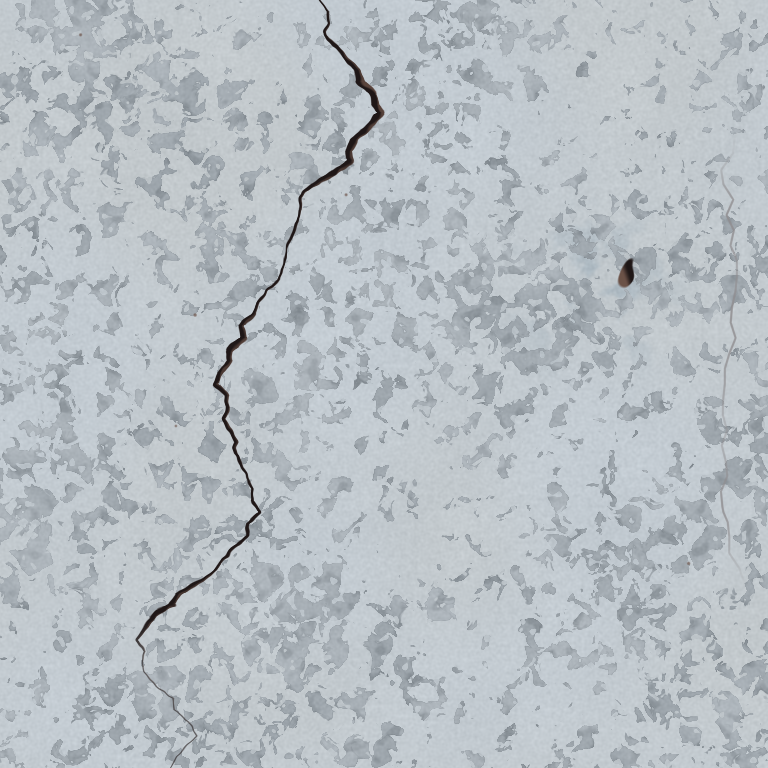
A WebGL 1 fragment shader for this texture:

```glsl
precision highp float;
// Weathered pale plaster with flaked grey patches, a jagged dark crack and a hairline.
uniform vec2 u_resolution;

const vec3 COOL_PLASTER = vec3(0.764, 0.797, 0.824);
const vec3 WARM_PLASTER = vec3(0.763, 0.788, 0.802);
const vec3 PALE_PATCH = vec3(0.682, 0.712, 0.737);
const vec3 DEEP_PATCH = vec3(0.618, 0.650, 0.676);
const vec3 STAIN = vec3(0.67, 0.72, 0.755);
const vec3 CRACK_DARK = vec3(0.12, 0.09, 0.09);
const vec3 CRACK_BROWN = vec3(0.42, 0.32, 0.28);
const vec3 HAIRLINE = vec3(0.56, 0.55, 0.56);

const float PATCH_SCALE = 31.0;     // flakes across the canvas
const float CELL_SCALE = 14.0;      // pale veined cells across the canvas
const float PATCH_THRESHOLD = 0.042; // higher leaves fewer patches
const float DENSITY_SWING = 0.52;   // contrast of bare and crowded areas
const float VEIN_STRENGTH = 0.32;
const float EDGE_SOFTNESS = 0.028;
const float GRAIN = 0.042;
const float MOTTLE = 0.07;          // dark blotches inside the patches
const vec2 CHIP_CENTER = vec2(0.815, 0.64);

vec2 hash2(vec2 p) {
    vec3 q = fract(p.xyx * vec3(0.1031, 0.1030, 0.0973));
    q += dot(q, q.yzx + 33.33);
    return fract((q.xx + q.yz) * q.zy);
}

float corner(vec2 cell, vec2 offset) {
    return dot(hash2(cell) * 2.0 - 1.0, offset);
}

float gradientNoise(vec2 p) {
    vec2 i = floor(p), f = fract(p);
    vec2 u = f * f * f * (f * (f * 6.0 - 15.0) + 10.0);
    vec2 e = vec2(1.0, 0.0);
    return mix(mix(corner(i, f), corner(i + e, f - e), u.x),
               mix(corner(i + e.yx, f - e.yx), corner(i + 1.0, f - 1.0), u.x), u.y);
}

float fbm(vec2 p) {
    float sum = 0.0, amplitude = 1.0;
    for (int i = 0; i < 4; i++) {
        sum += amplitude * gradientNoise(p);
        p = mat2(1.6, 1.2, -1.2, 1.6) * p + 17.3;
        amplitude *= 0.56;
    }
    return sum;
}

// Distances to the nearest and second nearest cell centre.
vec2 cellDistances(vec2 p) {
    vec2 i = floor(p), f = fract(p), nearest = vec2(8.0);
    for (int y = -1; y <= 1; y++) {
        for (int x = -1; x <= 1; x++) {
            vec2 g = vec2(float(x), float(y));
            float d = length(g + hash2(i + g + 41.0) - f);
            nearest = vec2(min(nearest.x, d), min(nearest.y, max(nearest.x, d)));
        }
    }
    return nearest;
}

// Straight segments between random heights, for angular kinks.
float kinks(float t, float seed) {
    float i = floor(t);
    return mix(hash2(vec2(i, seed)).x, hash2(vec2(i + 1.0, seed)).x, fract(t));
}

float crackPath(float y) {
    float phase = 3.0 * y - 0.56 * smoothstep(0.5, 0.85, y);
    float zigzag = abs(fract(phase) - 0.5) * 4.0 - 1.0;
    zigzag = min(zigzag, mix(0.5, 1.0, smoothstep(0.5, 0.8, y)));
    return 0.20 + 0.27 * y + 0.065 * zigzag
        + 0.034 * (kinks(y * 24.0, 3.0) - 0.5) + 0.014 * (kinks(y * 66.0, 8.0) - 0.5);
}

float hairPath(float y) {
    return 0.935 + 0.045 * kinks(y * 9.0, 21.0) + 0.012 * kinks(y * 50.0, 5.0);
}

// Horizontal offset corrected by the slope of the path.
float alongPath(float offset, float rise) {
    return offset / sqrt(1.0 + rise * rise);
}

void main() {
    float side = min(u_resolution.x, u_resolution.y);
    vec2 p = gl_FragCoord.xy / side;
    float pixel = 1.0 / side;

    // Plaster ground with soft tints and a few bluish stains
    float tint = smoothstep(-0.3, 0.3, gradientNoise(p * 3.0 + 7.0));
    vec3 color = mix(COOL_PLASTER, WARM_PLASTER, tint) + 0.018 * fbm(p * 8.0 + 3.0);
    float stain = smoothstep(0.16, 0.0, length(p - CHIP_CENTER + vec2(0.04, 0.02)));
    color = mix(color, STAIN, stain * smoothstep(0.0, 0.35, fbm(p * 15.0 + 60.0)));

    // Ragged flakes, broken up by pale veins and rounded holes
    vec2 warp = vec2(gradientNoise(p * 40.0), gradientNoise(p * 40.0 + 50.0));
    vec2 cells = cellDistances(p * CELL_SCALE + 0.4 * warp);
    float vein = 1.0 - smoothstep(0.03, 0.18, cells.y - cells.x);
    float hole = 1.0 - smoothstep(0.10, 0.30, cells.x);
    float field = fbm(p * PATCH_SCALE + 0.45 * warp + 11.0) - PATCH_THRESHOLD
        + DENSITY_SWING * gradientNoise(p * 4.2 + 29.0) - VEIN_STRENGTH * vein - 0.17 * hole;
    float pit = smoothstep(0.22, 0.28, gradientNoise(p * 80.0 + 5.0));
    float soft = max(EDGE_SOFTNESS, 13.0 * pixel);
    float patchMask = smoothstep(-soft, soft, field) * (1.0 - 0.8 * pit);
    float rim = 1.0 - smoothstep(0.03, 0.12, field);
    float tone = smoothstep(-0.25, 0.25, gradientNoise(p * 11.0 + 90.0));
    float mottle = smoothstep(0.05, 0.32, gradientNoise(p * 55.0 + 33.0));
    vec3 patchColor = mix(PALE_PATCH, DEEP_PATCH, tone) - 0.04 * rim - MOTTLE * mottle;
    color = mix(color, patchColor, patchMask);
    color += GRAIN * (gradientNoise(p * 230.0) + 0.6 * gradientNoise(p * 110.0));

    // Thin hairline on the right, fading at both ends
    float hairRise = (hairPath(p.y + 0.002) - hairPath(p.y - 0.002)) / 0.004;
    float hair = abs(alongPath(p.x - hairPath(p.y), hairRise));
    float hairSpan = smoothstep(0.22, 0.35, p.y) * (1.0 - smoothstep(0.7, 0.85, p.y));
    hairSpan *= 0.35 + 0.6 * kinks(p.y * 20.0, 31.0);
    color = mix(color, HAIRLINE, hairSpan * (1.0 - smoothstep(0.0004, 0.0004 + 1.5 * pixel, hair)));

    // Main crack: dark gap of ragged width, brown broken wall where it opens wide
    float rise = (crackPath(p.y + 0.002) - crackPath(p.y - 0.002)) / 0.004;
    float gap = alongPath(p.x - crackPath(p.y), rise) + 0.003 * gradientNoise(p * 85.0);
    float opening = pow(kinks(p.y * 9.0, 13.0), 4.0);
    float body = smoothstep(0.13, 0.2, p.y);
    float halfWidth = 0.0009 + body * (0.0013 * kinks(p.y * 40.0, 17.0) + 0.0062 * opening);
    float wall = smoothstep(0.0, 0.8, gap / halfWidth + 1.5 * gradientNoise(p * 60.0)) * sqrt(opening);
    float crack = 1.0 - smoothstep(halfWidth - 0.7 * pixel, halfWidth + 0.7 * pixel, abs(gap));
    color = mix(color, mix(CRACK_DARK, CRACK_BROWN, wall), crack * mix(0.6, 1.0, body));

    // One brown chip and rare scattered specks
    vec2 chipOffset = (p - CHIP_CENTER) * mat2(1.0, -0.25, 0.0, 0.5) + 0.009 * warp;
    float chip = 1.0 - smoothstep(0.007, 0.007 + 2.0 * pixel, length(chipOffset));
    float chipShade = smoothstep(-0.004, 0.006, chipOffset.x + chipOffset.y);
    color = mix(color, mix(CRACK_BROWN, CRACK_DARK, chipShade), chip);
    vec2 speckCell = floor(p * 14.0), speckRandom = hash2(speckCell + 70.0);
    vec2 speckOffset = (fract(p * 14.0) - 0.2 - 0.6 * hash2(speckCell + 130.0)) / 14.0;
    float speck = 1.0 - smoothstep(0.0, 2.0 * pixel, length(speckOffset) - 0.0002 - 0.0015 * speckRandom.y);
    color = mix(color, CRACK_BROWN, 0.7 * speck * step(0.95, speckRandom.x));

    gl_FragColor = vec4(clamp(color, 0.0, 1.0), 1.0);
}
```
